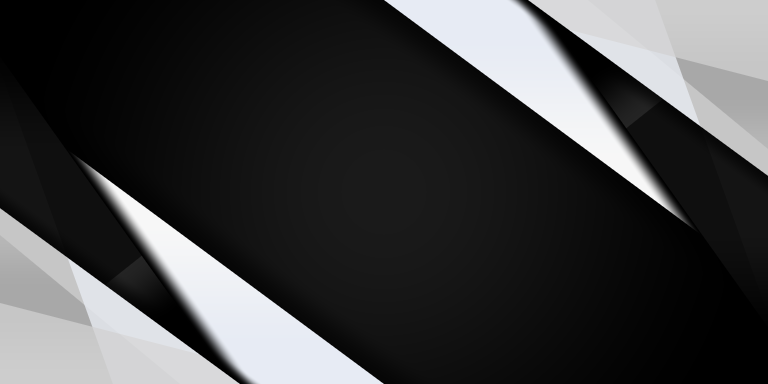
Give the GLSL for this background, as a Shadertoy shader.

```glsl
// Lines, in canvas heights from the centre, each stored as (start, end)
const vec4 BAND_EDGE   = vec4(0.000, 0.500, 0.831, -0.115);
const vec4 FOLD_EDGE   = vec4(0.445, 0.427, 0.831, -0.115);
const vec4 PANEL_EDGE  = vec4(0.375, 0.500, 1.000, 0.042);
const vec4 STEEP_LINE  = vec4(0.706, 0.500, 1.000, -0.318);
const vec4 DIAG_LINE   = vec4(0.531, 0.500, 1.000, 0.112);
const vec4 FLAT_LINE   = vec4(0.375, 0.450, 1.000, 0.289);
const vec4 NOTCH_LINE  = vec4(0.641, 0.174, 0.724, 0.240);
const vec2 HALF_NORMAL = vec2(0.595, 0.804);

const vec3 BAND_COOL   = vec3(0.905, 0.922, 0.955);
const vec3 BAND_WHITE  = vec3(0.970);
const vec3 PANEL_COOL  = vec3(0.860, 0.870, 0.890);
const vec3 PANEL_LIGHT = vec3(0.830, 0.832, 0.838);
const vec3 PANEL_GREY  = vec3(0.775);
const vec3 PANEL_DARK  = vec3(0.660);
const float CENTRE_GLOW   = 0.102;
const float GLOW_RADIUS   = 1.0;
const float FOLD_SOFTNESS = 0.046;
const float CAST_SOFTNESS = 0.035;

// Signed distance to a line, positive on its left
float side(vec2 p, vec4 line) {
    vec2 dir = normalize(line.zw - line.xy);
    vec2 rel = p - line.xy;
    return dir.x * rel.y - dir.y * rel.x;
}

// Antialiased coverage from a signed distance
float cover(float d) {
    return clamp(d * iResolution.y + 0.5, 0.0, 1.0);
}

vec3 backdrop(vec2 p, float band) {
    float glow = CENTRE_GLOW * (1.0 - smoothstep(0.03, GLOW_RADIUS, length(p)));
    return vec3(glow * mix(0.4, 1.0, smoothstep(0.0, 0.09, -band)));
}

vec3 whiteBand(vec2 p, float fold, float panel) {
    vec3 col = mix(BAND_WHITE, BAND_COOL, smoothstep(0.05, 0.42, p.y));
    float shade = smoothstep(0.0, FOLD_SOFTNESS, -fold);
    return col * shade * smoothstep(0.0, CAST_SOFTNESS, -panel);
}

vec3 darkFacets(vec2 p, float panel, float steep) {
    float notch = side(p, NOTCH_LINE);
    float upper = 0.14 * smoothstep(0.17, 0.0, notch);
    float lower = 0.058 * smoothstep(-0.42, -0.1, p.y);
    lower += 0.022 * cover(steep) * smoothstep(-0.36, -0.05, p.y);
    float tone = mix(lower, upper, cover(notch));
    return vec3(tone * mix(0.35, 1.0, smoothstep(0.0, 0.05, -panel)));
}

vec3 greyPanel(vec2 p, float steep) {
    float aboveDiag = cover(side(p, DIAG_LINE));
    float aboveFlat = cover(side(p, FLAT_LINE));
    vec3 left = mix(PANEL_COOL, PANEL_LIGHT, aboveFlat);
    left += 0.02 * (1.0 - aboveDiag);
    vec3 middle = PANEL_DARK + 0.06 * smoothstep(0.25, 0.1, p.y);
    vec3 right = mix(PANEL_GREY, middle, aboveDiag);
    right = mix(right, PANEL_GREY + 0.03 * smoothstep(0.3, 0.5, p.y), aboveFlat);
    return mix(left, right, cover(steep));
}

void mainImage(out vec4 fragColor, in vec2 fragCoord) {
    vec2 p = (fragCoord - 0.5 * iResolution.xy) / iResolution.y;

    // Half-turn symmetry: fold everything onto the upper right
    if (dot(p, HALF_NORMAL) < 0.0) p = -p;

    float band  = side(p, BAND_EDGE);
    float fold  = side(p, FOLD_EDGE);
    float panel = side(p, PANEL_EDGE);
    float steep = side(p, STEEP_LINE);

    // Layers from back to front
    vec3 col = backdrop(p, band);
    col = mix(col, whiteBand(p, fold, panel), cover(band) * cover(-fold));
    col = mix(col, darkFacets(p, panel, steep), cover(fold));
    col = mix(col, greyPanel(p, steep), cover(panel));

    fragColor = vec4(col, 1.0);
}
```
